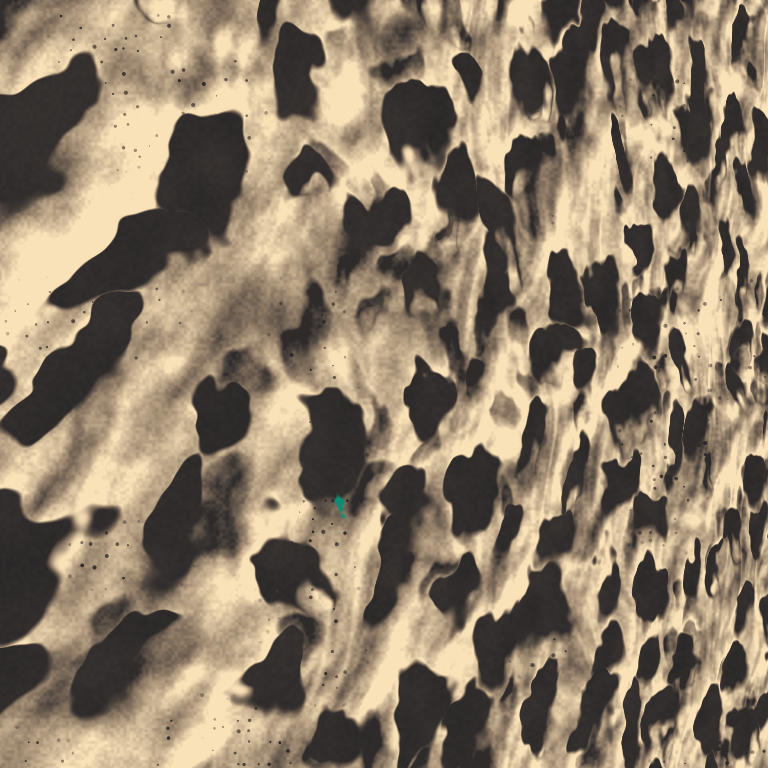
Give the GLSL for this texture, as a WebGL 2 fragment shader.

```glsl
#version 300 es
precision highp float;

uniform vec2 u_resolution;
out vec4 fragColor;

const vec3 SHADOW = vec3(0.150, 0.142, 0.148);
const vec3 SAND_MID = vec3(0.57, 0.49, 0.405);
const vec3 SAND_LIGHT = vec3(0.975, 0.885, 0.72);
const vec3 TEAL = vec3(0.05, 0.55, 0.45);
const vec2 LIGHT_DIR = vec2(-0.75, 0.66);

float hash(vec2 p) {
    vec3 a = fract(vec3(p.xyx) * 0.1031);
    a += dot(a, a.yzx + 33.33);
    return fract((a.x + a.y) * a.z);
}

vec2 hash2(vec2 p) {
    return vec2(hash(p + 17.3), hash(p + 71.9));
}

float noise(vec2 p) {
    vec2 i = floor(p), f = fract(p);
    f = f * f * (3.0 - 2.0 * f);
    float low = mix(hash(i), hash(i + vec2(1, 0)), f.x);
    float high = mix(hash(i + vec2(0, 1)), hash(i + vec2(1, 1)), f.x);
    return mix(low, high, f.y);
}

float fbm(vec2 p) {
    float sum = 0.0, amplitude = 0.5;
    for (int i = 0; i < 4; i++) {
        sum += amplitude * noise(p);
        p = mat2(0.96, 0.28, -0.28, 0.96) * p * 2.05 + 5.7;
        amplitude *= 0.5;
    }
    return sum;
}

vec2 noise2(vec2 p) {
    return vec2(noise(p), noise(p + 43.7)) - 0.5;
}

// Ground coordinates: features shrink and steepen towards the right.
vec2 groundCoords(vec2 p) {
    float across = 4.5 * p.x + 7.0 * p.x * p.x * p.x;
    return vec2(across - 2.2 * p.y, p.y * (5.0 + 6.5 * p.x * p.x)) + 20.0;
}

// Scattered hollows: x is the shadow cover, y the light on their rims.
vec2 hollows(vec2 q, float edge, float density) {
    vec2 cell = floor(q);
    float shadow = 0.0, rim = 0.0;
    for (int j = -1; j <= 1; j++) {
        for (int i = -1; i <= 1; i++) {
            vec2 id = cell + vec2(i, j);
            if (hash(id + 3.1) > density) continue;
            vec2 center = id + 0.5 + 0.55 * (hash2(id) - 0.5);
            vec2 size = mix(vec2(0.22, 0.28), vec2(0.45, 0.53), hash2(id + 9.0));
            vec2 r = q - center;
            r.x += 0.7 * (hash(id + 5.5) - 0.6) * r.y;
            r /= size;
            float outer = length(r) - 1.0;
            float facing = dot(r / (length(r) + 0.001), LIGHT_DIR);

            // Some hollows keep a lit mound, leaving a crescent of shadow.
            float mound = length(r - vec2(0.5, -0.6)) - 0.55;
            float d = hash(id + 8.8) < 0.35 ? max(outer, -mound) : outer;

            float blur = edge * (1.0 + 1.6 * (1.0 - smoothstep(-0.9, 0.2, facing)));
            shadow = max(shadow, 1.0 - smoothstep(-blur, blur, d));
            rim += facing * exp(-2.3 * max(outer, 0.0)) * smoothstep(-0.3, 0.1, outer);
        }
    }
    return vec2(shadow, rim);
}

// Jittered specks, one candidate per cell.
float specks(vec2 p, float density) {
    vec2 id = floor(p);
    vec2 offset = fract(p) - 0.5 - 0.5 * (hash2(id) - 0.5);
    float radius = mix(0.1, 0.25, hash(id + 4.0));
    return step(hash(id + 11.0), density) * (1.0 - smoothstep(0.5 * radius, radius, length(offset)));
}

vec3 sandColor(float tone) {
    vec3 lower = mix(SHADOW, SAND_MID, clamp(tone * 2.0, 0.0, 1.0));
    return mix(lower, SAND_LIGHT, clamp(tone * 2.0 - 1.0, 0.0, 1.0));
}

void main() {
    vec2 p = gl_FragCoord.xy / u_resolution.y;
    vec2 q = groundCoords(p);
    vec2 warped = q + 0.55 * noise2(q * 1.4) + 0.24 * noise2(q * 3.7) + 0.09 * noise2(q * 9.0);
    vec2 hollow = hollows(warped, 0.035 + 0.06 * p.x, 0.87);
    vec2 dent = hollows(warped * 1.9 + 13.0, 0.28, 0.24);

    // Wind-drawn relief, lit from the upper left.
    vec2 s = vec2(1.4, 0.85) * (q + 0.6 * noise2(q * 1.1 + 7.0));
    float relief = fbm(s) - fbm(s + 0.24 * LIGHT_DIR);
    float crest = 1.0 - abs(2.0 * noise(s * 1.3 + 31.0) - 1.0);
    crest = smoothstep(0.8, 1.0, crest) * p.x;

    float tone = 0.74 + 2.5 * relief + 0.28 * hollow.y + 0.1 * dent.y + 0.2 * crest;
    tone += 0.15 * (noise(p * 240.0) - 0.5) + 0.08 * (noise(p * 95.0) - 0.5);
    tone -= 0.55 * dent.x;

    // Sparse pebbles, gathered in patches.
    float patchy = smoothstep(0.66, 0.8, noise(p * 7.0 + 2.0));
    tone -= 0.5 * patchy * specks(p * 70.0, 0.3);

    float shade = 0.01 + 0.05 * noise(q * 3.0) + 0.03 * noise(p * 200.0);
    vec3 color = sandColor(mix(clamp(tone, 0.04, 1.0), shade, hollow.x));

    // A small scrap of cloth.
    vec2 scrap = (p - vec2(0.443, 0.342)) * mat2(1.0, 0.25, 0.0, 1.0);
    float cloth = length(scrap / vec2(0.006, 0.017)) + 0.8 * (noise(p * 150.0) - 0.5);
    color = mix(color, TEAL, 1.0 - smoothstep(0.6, 1.1, cloth));

    fragColor = vec4(color, 1.0);
}
```
